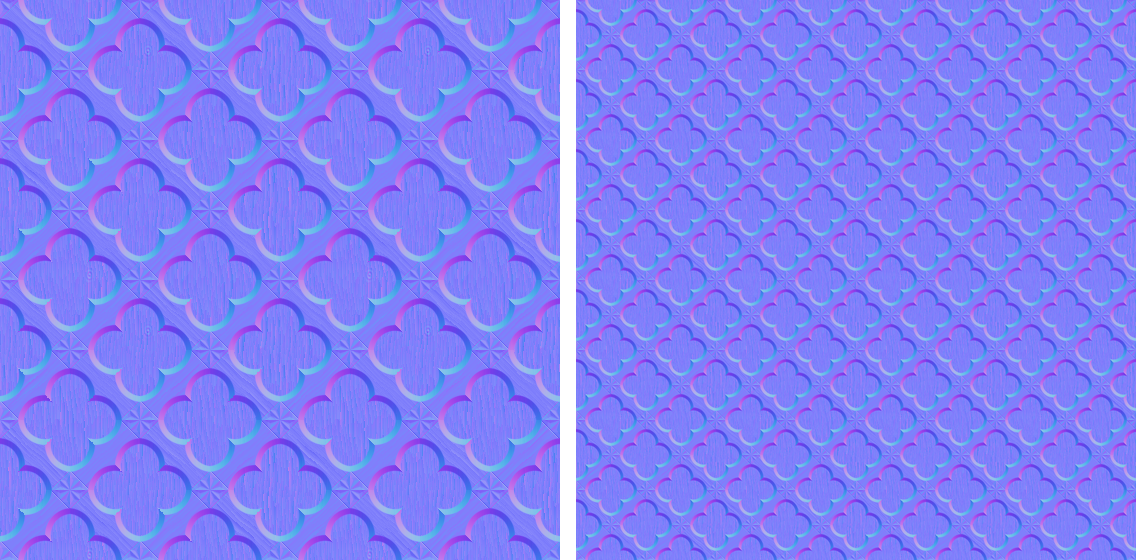
Left: one tile. Right: repeated 2 by 2.
This texture map is drawn by a three.js fragment shader. Its source:

```glsl
varying vec2 vUv;

const float TAU = 6.2831853;
const float REPEATS = 4.0;
const float SOFT = 0.006;

vec3 hash3(vec2 id) {
  vec3 k = vec3(dot(id, vec2(127.1, 311.7)), dot(id, vec2(269.5, 183.3)), dot(id, vec2(71.9, 97.3)));
  return fract(sin(k) * 4375.85);
}

float inside(float dist) {
  return 1.0 - smoothstep(-SOFT, SOFT, dist);
}

// Wrapped cellular noise: offset to the nearest point, and its random value
vec3 nearestPoint(vec2 p, vec2 period) {
  vec2 cell = floor(p);
  vec3 nearest = vec3(0.0);
  float best = 9.0;
  for (int j = -1; j <= 1; j++) {
    for (int i = -1; i <= 1; i++) {
      vec2 id = cell + vec2(float(i), float(j));
      vec3 h = hash3(mod(id, period));
      vec2 offset = id + h.xy - p;
      float d = dot(offset, offset);
      if (d < best) {
        best = d;
        nearest = vec3(offset, h.z);
      }
    }
  }
  return nearest;
}

// Slope of wood fibres running along the second axis
vec2 woodTilt(vec2 p, vec2 density, float span) {
  p.x += 0.010 * sin(TAU * p.y + sin(TAU * p.x)) + 0.004 * sin(TAU * (3.0 * p.y + p.x));
  vec3 fibre = nearestPoint(p * density, density * span);
  vec3 fine = nearestPoint(p * density * 2.0, density * span * 2.0);
  float depth = 0.08 + 0.42 * fibre.z * fibre.z;
  return vec2(fibre.x * depth + fine.x * 0.12, fibre.y * 0.05 + fine.y * 0.07);
}

// Small ringed knot, once in every two by two repeats
vec2 knotTilt(vec2 p, vec2 center, float radius) {
  vec2 d = mod(p - center + 1.0, 2.0) - 1.0;
  float r = length(d * vec2(1.2, 0.9));
  return d / max(r, 0.001) * 0.22 * sin(r * 260.0) * exp(-r * r / (radius * radius));
}

// Quatrefoil with faintly pointed lobes: distance, then outward direction
vec3 quatrefoil(vec2 p, float lobe, float point) {
  vec2 a = abs(p);
  bool upright = a.y > a.x;
  if (upright) a = a.yx;
  vec2 d = a - vec2(lobe, -point);
  float dist = length(d) - lobe - point;
  float core = length(a) - 1.2 * lobe;
  vec2 dir = normalize(d);
  if (upright) dir = dir.yx;
  return vec3(min(dist, core), dir * sign(p));
}

// Eight ridged petals around the middle
vec2 petalTilt(vec2 p, float reach, float halfWidth) {
  float sector = TAU / 8.0;
  float axis = floor(atan(p.y, p.x) / sector + 0.5) * sector;
  vec2 along = vec2(cos(axis), sin(axis));
  vec2 across = vec2(-along.y, along.x);
  float l = dot(p, along);
  float t = dot(p, across);
  float width = halfWidth * min(l / (0.65 * reach), (reach - l) / (0.35 * reach));
  return across * clamp(t / 0.004, -1.0, 1.0) * 0.24 * inside(abs(t) - width);
}

// Faceted corners of the diamond
vec2 cornerTilt(vec2 p, float start) {
  vec2 a = abs(p);
  vec2 side = clamp(p / 0.004, -1.0, 1.0);
  vec2 facet = a.x > a.y ? vec2(0.05 * side.x, 0.13 * side.y) : vec2(0.13 * side.x, 0.05 * side.y);
  return facet * inside(start - max(a.x, a.y));
}

void main() {
  vec2 p = vUv * REPEATS;

  // Diagonal lattice: panels at half steps, rosettes at whole steps
  vec2 lattice = vec2(p.x + p.y, p.x - p.y);
  vec2 c = fract(lattice) - 0.5;
  vec2 r = fract(lattice + 0.5) - 0.5;
  vec2 panelPos = 0.5 * vec2(c.x + c.y, c.x - c.y);
  vec2 rosettePos = 0.5 * vec2(r.x + r.y, r.x - r.y);

  // Straps with grain along their length
  bool rising = abs(r.y) < abs(r.x);
  vec2 strapPos = rising ? lattice.yx : lattice;
  vec2 across = (rising ? vec2(1.0, -1.0) : vec2(1.0, 1.0)) * 0.7071;
  vec2 strap = across * woodTilt(strapPos, vec2(26.0, 2.0), 4.0).x * 0.55;

  // Rosette diamond and its seam
  float edge = max(abs(r.x), abs(r.y)) - 0.139;
  vec2 rosette = petalTilt(rosettePos, 0.108, 0.023) + cornerTilt(rosettePos, 0.088) + strap * 0.3;
  vec2 tilt = mix(strap, rosette, inside(edge));
  vec2 outward = (abs(r.x) > abs(r.y) ? vec2(1.0, 1.0) * sign(r.x) : vec2(1.0, -1.0) * sign(r.y)) * 0.7071;
  tilt -= outward * 0.4 * clamp(edge / 0.004, -1.0, 1.0) * inside(abs(edge) - 0.006);

  // Recessed panel with upright grain and a bevelled rim
  vec3 foil = quatrefoil(panelPos, 0.178, 0.015);
  vec2 panel = woodTilt(p, vec2(40.0, 4.0), 2.0);
  panel += knotTilt(p, vec2(1.057, 1.635), 0.035) + knotTilt(p, vec2(0.64, 0.036), 0.035);
  vec2 bevel = -foil.yz * 0.52 + panel * 0.12;
  tilt = mix(tilt, bevel, inside(foil.x));
  tilt = mix(tilt, panel, inside(foil.x + 0.041));

  vec3 normal = vec3(tilt, sqrt(max(0.0, 1.0 - dot(tilt, tilt))));
  gl_FragColor = vec4((0.5 + 0.5 * normal) * vec3(1.0, 1.0, 0.985), 1.0);
}
```
